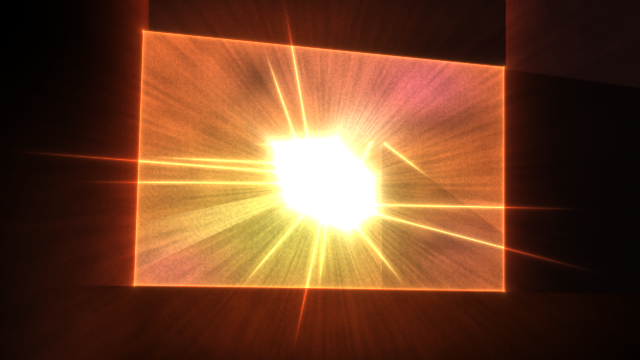
A Shadertoy shader for this background:

```glsl
// A white-hot core throwing light rays across a tilted orange panel set in dark walls.

const vec2 TOP_LEFT = vec2(0.398, 0.914);
const vec2 TOP_RIGHT = vec2(1.400, 0.813);
const vec2 LOW_RIGHT = vec2(1.400, 0.192);
const vec2 LOW_LEFT = vec2(0.373, 0.208);
const vec2 CORE_CENTER = vec2(0.903, 0.486);

// Convex outline of the core, counter-clockwise
const vec2 CORE[7] = vec2[7](
    vec2(0.77, 0.594), vec2(0.79, 0.50), vec2(0.81, 0.435), vec2(0.965, 0.37),
    vec2(1.03, 0.42), vec2(1.03, 0.505), vec2(0.925, 0.60));

// Rays: outer end in xy, inner end in zw
const vec4 RAYS[12] = vec4[12](
    vec4(0.787, 1.01, 0.856, 0.611), vec4(0.729, 0.880, 0.822, 0.611),
    vec4(0.00, 0.583, 0.792, 0.521), vec4(0.384, 0.565, 0.792, 0.546),
    vec4(0.185, 0.495, 0.790, 0.491), vec4(0.660, 0.192, 0.838, 0.398),
    vec4(0.810, 0.00, 0.891, 0.387), vec4(0.884, 0.185, 0.907, 0.387),
    vec4(1.134, 0.197, 0.972, 0.394), vec4(1.640, 0.419, 1.037, 0.431),
    vec4(1.690, 0.235, 1.019, 0.412), vec4(1.205, 0.497, 1.069, 0.600));

float hash(vec2 p) {
    return fract(sin(dot(p, vec2(127.1, 311.7))) * 43758.545);
}

float noise(vec2 p) {
    vec2 i = floor(p), f = fract(p);
    f = f * f * (3.0 - 2.0 * f);
    return mix(mix(hash(i), hash(i + vec2(1, 0)), f.x),
               mix(hash(i + vec2(0, 1)), hash(i + vec2(1, 1)), f.x), f.y);
}

// Signed distance to a line, positive on its right side
float side(vec2 p, vec2 a, vec2 b) {
    vec2 d = normalize(b - a);
    return dot(p - a, vec2(d.y, -d.x));
}

float blob(vec2 p, vec2 center, vec2 radius) {
    vec2 q = (p - center) / radius;
    return exp(-dot(q, q));
}

// Sharp line with a soft halo; fade is the share of its length that fades in from a
float ray(vec2 p, vec2 a, vec2 b, float fade) {
    vec2 ab = b - a;
    float t = clamp(dot(p - a, ab) / dot(ab, ab), 0.0, 1.0);
    float d = length(p - a - ab * t);
    return (0.8 * exp(-d / 0.0028) + 0.22 * exp(-d / 0.013)) * mix(1.0, smoothstep(0.0, fade, t), step(0.001, fade));
}

float coreDistance(vec2 p) {
    float d = -1.0;
    for (int i = 0; i < 7; i++) d = max(d, side(p, CORE[i], CORE[(i + 1) % 7]));
    return d;
}

// Four dark walls; edge holds distances past the left, bottom, right and top sides
vec3 wallColor(vec2 p, vec4 edge) {
    float lowGlow = smoothstep(0.95, 0.2, p.y);
    vec3 left = vec3(0.17, 0.06, 0.03) * lowGlow * smoothstep(-0.25, 0.3, p.x)
              + vec3(0.42, 0.11, 0.04) * exp(-max(edge.x, 0.0) / 0.075);
    vec3 right = vec3(0.035, 0.018, 0.015)
               + vec3(0.28, 0.07, 0.03) * exp(-max(edge.z, 0.0) / 0.065);
    vec3 low = vec3(0.40, 0.125, 0.04) * blob(p, vec2(0.86, 0.18), vec2(0.62, 0.25));
    vec3 high = vec3(0.10, 0.04, 0.03)
              + vec3(0.25, 0.075, 0.02) * blob(p, vec2(0.75, 0.90), vec2(0.36, 0.15));
    vec3 col = mix(left, right, smoothstep(1.39, 1.41, p.x));
    col = mix(col, low, smoothstep(0.0, 0.006, edge.y) * smoothstep(0.12, 0.40, p.x));
    float topSpan = smoothstep(0.408, 0.418, p.x) * smoothstep(1.408, 1.402, p.x);
    col = mix(col, high, smoothstep(0.0, 0.006, edge.w) * topSpan);
    // Faint wedge leaving the upper right corner
    float wedge = step(1.405, p.x) * smoothstep(0.008, 0.0, side(p, TOP_RIGHT, vec2(1.778, 0.76)));
    return col + vec3(0.06, 0.025, 0.025) * wedge;
}

// Orange panel with yellow, pink and shadowed patches
vec3 panelColor(vec2 p) {
    vec3 col = vec3(0.78, 0.36, 0.17);
    col = mix(col, vec3(0.84, 0.46, 0.34), 0.8 * blob(p, vec2(0.95, 0.78), vec2(0.30, 0.16)));
    col = mix(col, vec3(0.73, 0.66, 0.27), 0.95 * blob(p, vec2(0.80, 0.36), vec2(0.40, 0.24)));
    col = mix(col, vec3(0.84, 0.40, 0.43), 0.85 * blob(p, vec2(1.18, 0.76), vec2(0.15, 0.10)));
    col = mix(col, vec3(0.85, 0.46, 0.36), 0.8 * blob(p, vec2(0.48, 0.25), vec2(0.14, 0.08)));
    col = mix(col, vec3(0.80, 0.40, 0.29), 0.7 * blob(p, vec2(1.28, 0.31), vec2(0.15, 0.12)));
    col *= 1.0 - 0.32 * blob(p, vec2(0.71, 0.78), vec2(0.06, 0.06));
    col *= 1.0 - 0.28 * blob(p, vec2(1.30, 0.65), vec2(0.16, 0.045));
    col *= 1.0 - 0.22 * blob(p, vec2(1.25, 0.32), vec2(0.10, 0.03));
    // Shaded facet on the right and bright wedge on the left
    float facet = max(p.y - 0.603, side(p, vec2(1.205, 0.497), vec2(1.069, 0.60)));
    col *= 1.0 - 0.14 * smoothstep(0.003, -0.003, facet) * step(1.06, p.x);
    float beam = max(side(p, vec2(0.38, 0.248), vec2(0.81, 0.45)),
                     side(p, vec2(0.79, 0.47), vec2(0.38, 0.38)));
    float beamMask = smoothstep(0.003, -0.003, beam) * smoothstep(0.83, 0.79, p.x);
    col += vec3(0.16, 0.18, 0.13) * beamMask * smoothstep(0.2, 0.75, p.x);
    return col + vec3(0.25, 0.32, 0.32) * blob(p, vec2(1.0, 0.64), vec2(0.10, 0.07));
}

void mainImage(out vec4 fragColor, in vec2 fragCoord) {
    vec2 p = fragCoord / iResolution.y;
    p.x *= 16.0 / 9.0 * iResolution.y / iResolution.x;
    vec4 edge = vec4(side(p, TOP_LEFT, LOW_LEFT), side(p, LOW_LEFT, LOW_RIGHT),
                     side(p, LOW_RIGHT, TOP_RIGHT), side(p, TOP_RIGHT, TOP_LEFT));
    float outside = max(max(edge.x, edge.y), max(edge.z, edge.w));
    float wall = smoothstep(-0.002, 0.002, outside);
    vec3 col = mix(panelColor(p), wallColor(p, edge), wall);

    // Brushed grain radiating from the core
    vec2 q = p - CORE_CENTER;
    float streak = noise(vec2(atan(q.y, q.x) * 45.0, length(q) * 9.0));
    col *= 0.80 + 0.18 * streak + 0.12 * noise(p * 210.0) + 0.14 * noise(p * 17.0);

    // Glowing panel border
    float border = ray(p, TOP_LEFT, LOW_LEFT, 0.0) + ray(p, LOW_LEFT, LOW_RIGHT, 0.0)
                 + ray(p, LOW_RIGHT, TOP_RIGHT, 0.0) + ray(p, TOP_RIGHT, TOP_LEFT, 0.0);
    col += vec3(0.75, 0.40, 0.16) * border * 0.75;

    // Rays, then the core and its halo
    float rays = ray(p, vec2(0.99, 0.519), vec2(1.03, 0.602), 0.6) + ray(p, vec2(0.69, 0.597), vec2(0.926, 0.606), 0.5);
    for (int i = 0; i < 12; i++) rays += ray(p, RAYS[i].xy, RAYS[i].zw, 0.55);
    col += rays * mix(vec3(0.75, 0.72, 0.38), vec3(0.75, 0.25, 0.09), wall);
    float d = max(coreDistance(p), 0.0);
    col += vec3(1.0, 1.0, 0.95) * exp(-d / 0.022) + vec3(0.20, 0.24, 0.13) * exp(-d / 0.09);
    fragColor = vec4(clamp(col, 0.0, 1.0), 1.0);
}
```
